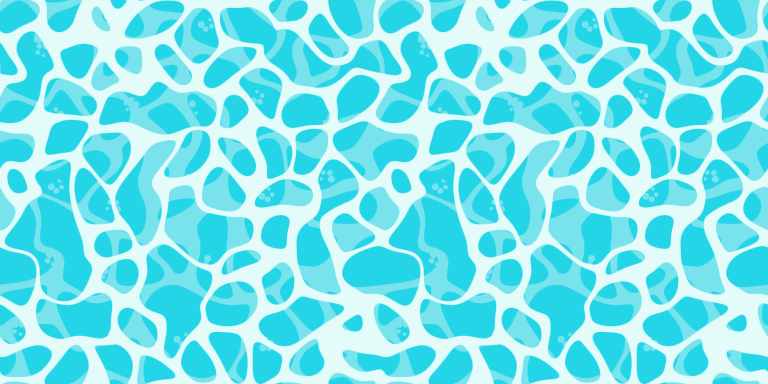
This texture is drawn by a Shadertoy shader. Its source:

```glsl
const float TAU = 6.2831853;
const int GROUPS = 8;

vec3 hash3(vec2 p) {
    vec3 q = vec3(dot(p, vec2(127.1, 311.7)),
                  dot(p, vec2(269.5, 183.3)),
                  dot(p, vec2(419.2, 371.9)));
    return fract(sin(q) * 43758.5453);
}

// Whole-number waves bend the plane and still wrap at 1
vec2 bend(vec2 p, float seed) {
    p += 0.016 * sin(TAU * (3.0 * p.yx + vec2(1.0, -2.0) * p) + seed * vec2(1.7, 2.9));
    p += 0.009 * sin(TAU * (6.0 * p.yx + vec2(-3.0, 2.0) * p) + seed * vec2(4.1, 0.6));
    return p;
}

// Soft cells: seeds of one group melt together, different groups keep a gap.
// The result is high inside a cell and low along the web between cells.
float cellField(vec2 p, float cells, float seed) {
    p = bend(p, seed) * cells;
    vec2 base = floor(p);
    float weight[GROUPS];
    for (int g = 0; g < GROUPS; g++) weight[g] = 1e-9;

    for (int y = -2; y <= 2; y++)
    for (int x = -2; x <= 2; x++) {
        vec2 id = base + vec2(x, y);
        vec3 h = hash3(mod(id, cells) + seed * 17.0);
        vec2 d = id + 0.1 + 0.8 * h.xy - p;
        weight[int(h.z * 7.99)] += exp(-4.0 * dot(d, d));
    }

    float best = 0.0, total = 0.0;
    for (int g = 0; g < GROUPS; g++) {
        best = max(best, weight[g]);
        total += weight[g];
    }
    return log(best / (total - best));
}

// Coverage of the web where the field stays below the given level
float web(float field, float level) {
    float blur = 0.7 * fwidth(field);
    return 1.0 - smoothstep(level - blur, level + blur, field);
}

// Small clusters of round bubbles, one per grid square
float bubbles(vec2 p, float squares) {
    vec2 id = floor(p * squares);
    vec3 h = hash3(mod(id, squares) + 91.0);
    vec2 local = (fract(p * squares) - 0.25 - 0.5 * h.xy) / squares;
    float dist = 1.0;
    for (int i = 0; i < 4; i++) {
        float k = float(i);
        float angle = TAU * h.z + 1.3 * k;
        vec2 center = 0.014 * vec2(cos(angle), sin(angle));
        dist = min(dist, length(local - center) - 0.009 + 0.0015 * k);
    }
    float blur = 0.7 / iResolution.y;
    return 1.0 - smoothstep(-blur, blur, dist);
}

void mainImage(out vec4 fragColor, in vec2 fragCoord) {
    // Two square tiles side by side
    vec2 p = fragCoord / iResolution.xy * vec2(2.0, 1.0);

    vec3 deepWater = vec3(0.14, 0.835, 0.905);
    vec3 paleWater = vec3(0.47, 0.89, 0.93);
    vec3 foam = vec3(0.89, 0.99, 0.98);

    float lowerWeb = web(cellField(p, 8.0, 2.0), 0.5);
    float upperWeb = web(cellField(p, 9.0, 5.0), 0.48);

    vec3 color = mix(deepWater, paleWater, max(lowerWeb, bubbles(p, 5.0)));
    color = mix(color, foam, upperWeb);
    fragColor = vec4(color, 1.0);
}
```
